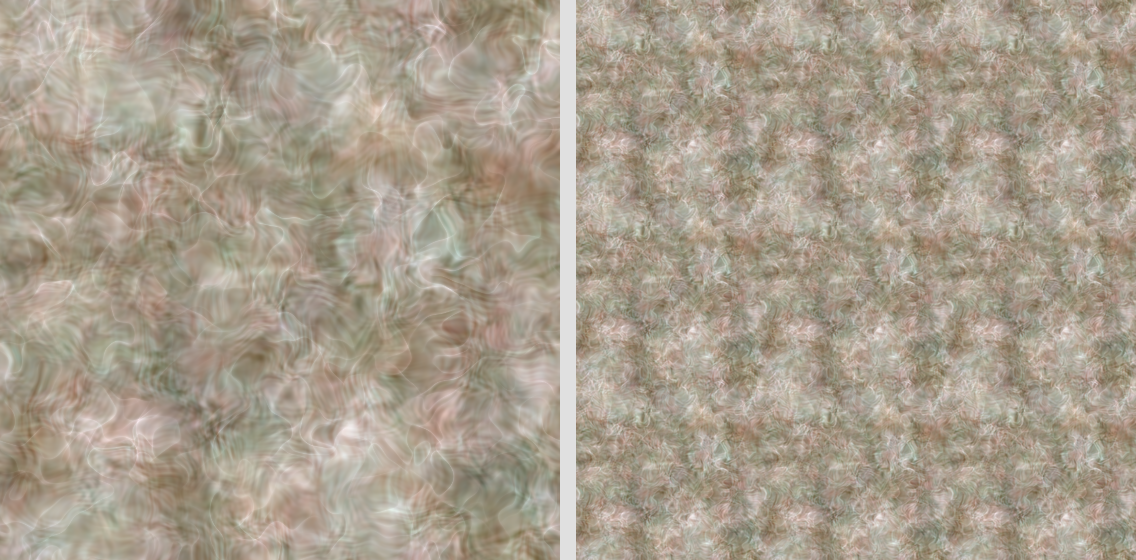
Left, the tile; right, the same tile 3 across and 3 down.
A Shadertoy shader for this texture:

```glsl
// Seamless mottled stone-beige fibre paper: soft clouds, crossed streaks and fine pale threads.

// Integer hash giving a vector in -1..1
vec2 hashGradient(vec2 cell, int seed) {
    uvec3 v = uvec3(ivec3(ivec2(cell), seed)) * 1664525u + 1013904223u;
    v.x += v.y * v.z; v.y += v.z * v.x; v.z += v.x * v.y;
    v ^= v >> 16u;
    v.x += v.y * v.z; v.y += v.z * v.x;
    return vec2(v.xy >> 8u) / 8388608.0 - 1.0;
}

float corner(vec2 cell, vec2 offset, vec2 f, vec2 period, int seed) {
    return dot(hashGradient(mod(cell + offset, period), seed), f - offset);
}

// Gradient noise that wraps after a whole number of cells
float noise(vec2 p, vec2 period, int seed) {
    vec2 i = floor(p), f = p - i;
    vec2 u = f * f * f * (f * (f * 6.0 - 15.0) + 10.0);
    return mix(
        mix(corner(i, vec2(0, 0), f, period, seed), corner(i, vec2(1, 0), f, period, seed), u.x),
        mix(corner(i, vec2(0, 1), f, period, seed), corner(i, vec2(1, 1), f, period, seed), u.x), u.y);
}

float clouds(vec2 p, float cells, int octaves, int seed) {
    float sum = 0.0, amplitude = 1.0;
    for (int i = 0; i < octaves; i++) {
        sum += amplitude * noise(p * cells, vec2(cells), seed + i);
        cells *= 2.0;
        amplitude *= 0.72;
    }
    return sum;
}

void mainImage(out vec4 fragColor, in vec2 fragCoord) {
    vec2 p = fragCoord / iResolution.xy;
    float pixel = 1.0 / min(iResolution.x, iResolution.y);
    vec2 warp = vec2(clouds(p, 5.0, 3, 10), clouds(p, 5.0, 3, 20));

    // Broad mottling and its two hue drifts
    float tone = 0.41 + 0.68 * clouds(p + 0.02 * warp, 4.0, 5, 30);
    float redness = clouds(p + 0.03 * warp, 6.0, 4, 40);
    float coolness = clouds(p - 0.03 * warp, 5.0, 5, 50);

    // Streaks along whole-number directions, so every one wraps
    for (int i = 0; i < 12; i++) {
        float x = float(i % 6) - 3.0;
        vec2 along = vec2(x, 3.0 - abs(x));
        vec2 across = vec2(-along.y, along.x);
        vec2 cells = i < 6 ? vec2(5, 20) : vec2(8, 44);
        vec2 bent = p + 0.035 * warp;
        float patchMask = smoothstep(-0.15, 0.3, noise(p * 9.0, vec2(9), 60 + i));
        float streak = patchMask * noise(vec2(dot(bent, along), dot(bent, across)) * cells, cells, 80 + i);
        tone += 0.42 * streak;
        redness += 0.45 * streak * float(i % 3 - 1);
        coolness += 0.4 * streak * float(i % 2 * 2 - 1);
    }

    // Threads and one-sided folds along the zero lines of noise
    for (int i = 0; i < 8; i++) {
        float cells = 4.0 + 2.0 * float(i);
        float level = noise((p + 0.05 * warp) * cells, vec2(cells), 100 + i);
        float threadMask = smoothstep(-0.05, 0.35, noise(p * 7.0, vec2(7), 120 + i));
        float thread = exp(-abs(level) / (cells * max(0.0022, pixel)));
        float edge = cells * max(0.002, pixel);
        float fold = smoothstep(-edge, edge, level) * exp(-max(level, 0.0) / 0.12);
        tone += threadMask * (0.27 * thread + 0.2 * fold);
        redness += threadMask * fold * 0.25 * float(i % 3 - 1);
    }

    // Olive brown to pale grey, tinted rose or green and cool or ochre
    vec3 color = mix(vec3(0.52, 0.46, 0.37), vec3(0.78, 0.75, 0.71), tone);
    color += redness * vec3(0.06, -0.035, -0.015);
    color += coolness * vec3(-0.025, 0.005, 0.05);
    fragColor = vec4(clamp(color, 0.0, 1.0), 1.0);
}
```
